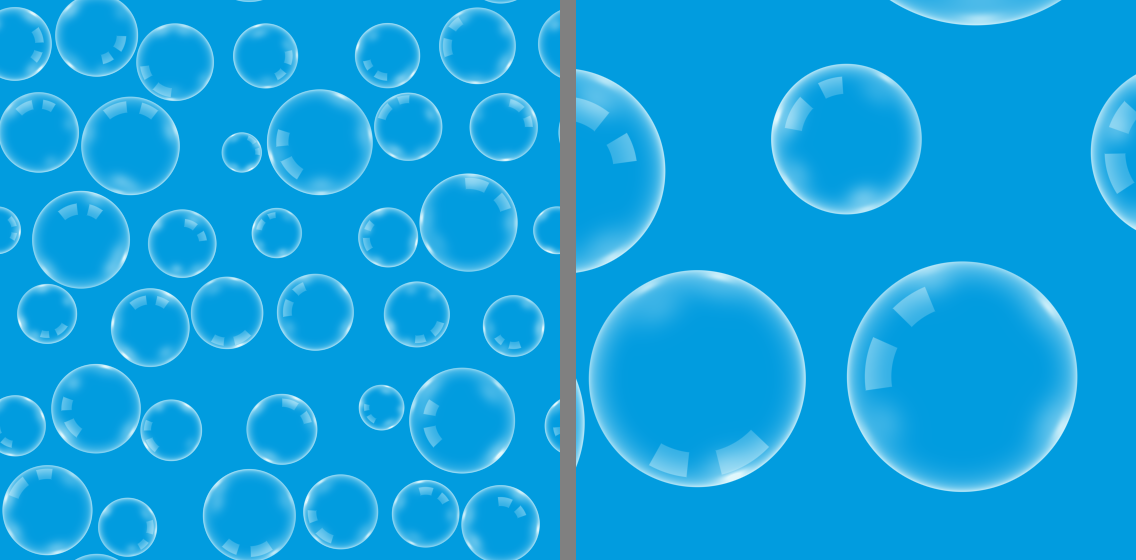
Left, the full canvas; right, a detail of the centre.
Write a Shadertoy shader that draws this pattern.

```glsl
// Glossy soap bubbles of many sizes, packed loosely on a flat blue ground.

const vec3 WATER = vec3(0.005, 0.61, 0.875);
const vec3 SHINE = vec3(0.95, 1.0, 1.0);
const float GRID = 6.0;          // bubbles per canvas side (even, so it tiles)
const float JITTER = 0.36;       // random shift of centres, in cells
const float MAX_RADIUS = 0.72;   // in cells
const float GAP = 0.015;         // margin kept free around each bubble
const float RIM_WIDTH = 0.018;   // in cells
const float RIM_LIGHT = 0.58;
const float BODY_LIGHT = 0.20;
const float CLOUD_LIGHT = 0.30;
const float GLINT_LIGHT = 0.50;
const float PANE_LIGHT = 0.31;
const int CLOUDS = 4;            // soft reflections per bubble

vec4 hash4(vec2 p) {
    vec4 h = fract(p.xyxy * vec4(0.1031, 0.1030, 0.0973, 0.1099));
    h += dot(h, h.wzxy + 33.33);
    return fract((h.xxyz + h.yzzw) * h.zywx);
}

vec4 cellHash(vec2 cell) {
    return hash4(mod(cell, GRID) + 17.0);
}

float rowShift(float row) {
    return 0.5 * mod(row, 2.0);
}

// Bubble site: centre in xy, size weight in z
vec3 site(vec2 cell) {
    vec4 h = cellHash(cell);
    vec2 centre = cell + 0.5 + JITTER * (h.xy - 0.5);
    centre.x += rowShift(cell.y);
    return vec3(centre, mix(1.0, 3.0, h.z));
}

// Each pair of neighbours shares its distance in proportion to the weights
float bubbleRadius(vec2 cell, vec3 self) {
    float radius = MAX_RADIUS;
    for (int y = -1; y <= 1; y++)
    for (int x = -2; x <= 2; x++) {
        if (x == 0 && y == 0) continue;
        vec3 other = site(cell + vec2(x, y));
        float share = self.z / (self.z + other.z);
        radius = min(radius, distance(self.xy, other.xy) * share - GAP);
    }
    return radius;
}

// Coordinates along and across the direction of an angle
vec2 turn(vec2 p, float angle) {
    vec2 u = vec2(cos(angle), sin(angle));
    return vec2(dot(p, u), dot(p, vec2(-u.y, u.x)));
}

// Two curved window reflections, side by side
float windowPanes(vec2 p, float ring, float pixel) {
    float d = length(p);
    float a = atan(p.y, p.x);
    float halfAngle = 0.24 + 0.04 * sign(a);
    float across = abs(d - ring) - 0.115;
    float along = (abs(abs(a) - 0.42) - halfAngle) * d;
    float mask = 1.0 - smoothstep(-pixel, pixel, max(across, along));
    return mask * mix(0.7, 1.2, smoothstep(-0.12, 0.12, d - ring));
}

// Amount of light on a bubble; p is relative to its centre, in cells
float bubbleLight(vec2 p, float radius, vec2 cell, float pixel) {
    vec4 h = hash4(mod(cell, GRID) + 71.3);
    vec2 q = p / radius;
    float d = length(q);
    float facing = 0.5 + 0.5 * turn(q, 6.2832 * h.x).x / max(d, 0.001);

    // Thin rim and a glow that swells toward the edge
    float rim = exp(-max(radius - length(p), 0.0) / RIM_WIDTH);
    float swell = smoothstep(0.58, 1.0, d);
    float light = RIM_LIGHT * rim * mix(0.7, 1.15, facing);
    light += BODY_LIGHT * swell * swell * mix(0.8, 1.3, 1.0 - facing);

    // Soft cloudy reflections with sharp glints on the rim
    for (int i = 0; i < CLOUDS; i++) {
        vec4 k = hash4(mod(cell, GRID) + 9.7 * float(i + 1) + 130.0);
        vec2 s = turn(q, 6.2832 * (float(i) + k.x) / float(CLOUDS) + h.y);
        float front = step(0.0, s.x);
        vec2 c = vec2(s.x - mix(0.72, 0.88, k.y), s.y);
        float cloud = exp(-c.x * c.x / 0.025 - c.y * c.y / mix(0.03, 0.09, k.z));
        float edge = d - 0.955;
        float glint = exp(-edge * edge / 0.0012 - s.y * s.y / 0.018);
        light += front * CLOUD_LIGHT * cloud * mix(0.4, 1.1, k.w);
        light += front * GLINT_LIGHT * glint * k.z;
    }

    float ring = mix(0.57, 0.81, sqrt(h.w));
    float panes = windowPanes(turn(q, 6.2832 * h.z), ring, pixel / radius);
    light += PANE_LIGHT * panes * (1.0 - min(light, 1.0));

    float inside = 1.0 - smoothstep(-pixel, pixel, length(p) - radius);
    return min(light, 0.92) * inside;
}

void mainImage(out vec4 fragColor, in vec2 fragCoord) {
    vec2 p = fragCoord / iResolution.y * GRID;
    float pixel = 0.75 * GRID / iResolution.y;
    float row = floor(p.y);
    vec2 home = vec2(floor(p.x - rowShift(row)), row);

    vec3 color = WATER;
    for (int y = -1; y <= 1; y++)
    for (int x = -1; x <= 1; x++) {
        vec2 cell = home + vec2(x, y);
        vec3 self = site(cell);
        vec2 local = p - self.xy;
        if (length(local) > MAX_RADIUS + pixel) continue;
        float radius = bubbleRadius(cell, self);
        if (length(local) > radius + pixel) continue;
        color = mix(color, SHINE, bubbleLight(local, radius, cell, pixel));
    }
    fragColor = vec4(color, 1.0);
}
```
